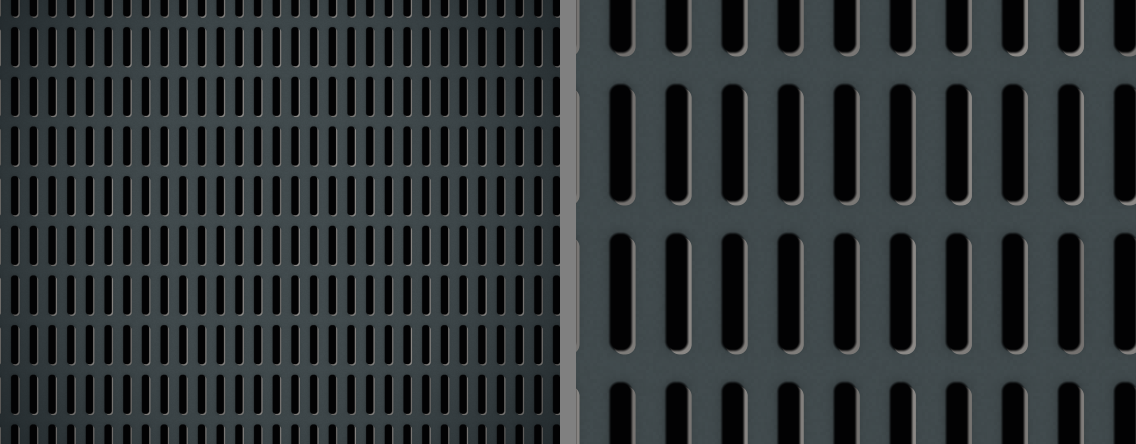
Left, the full canvas; right, a detail of the centre.
Write a Shadertoy shader that draws this texture.

```glsl
// Dark steel sheet punched with rows of upright rounded slots, lit rims and a soft vignette.
#define COLUMNS 29.97                    // slots across the canvas
#define ROWS 8.94                        // slots up the canvas
#define CELL_RATIO 2.664                 // cell height over cell width
#define FIRST_SLOT vec2(0.788, 0.0)      // centre of the lower left slot, in cells
#define SLOT_HALF vec2(0.197, 1.05)      // half size of a slot, in cell widths
#define RIM_SHIFT vec2(0.068, -0.066)    // offset of the lit rim
#define METAL_LIT vec3(0.255, 0.292, 0.303)
#define METAL_DIM vec3(0.130, 0.158, 0.170)
#define RIM_COLOR vec3(0.500, 0.490, 0.480)
#define HOLE_COLOR vec3(0.008, 0.009, 0.013)

float hash(vec2 p) {
    vec3 q = fract(p.xyx * 0.1031);
    q += dot(q, q.yzx + 33.33);
    return fract((q.x + q.y) * q.z);
}

float roundedBox(vec2 p, vec2 halfSize, float radius) {
    vec2 d = abs(p) - halfSize + radius;
    return length(max(d, 0.0)) + min(max(d.x, d.y), 0.0) - radius;
}

float coverage(float dist, float blur) {
    return 1.0 - smoothstep(-blur, blur, dist);
}

void mainImage(out vec4 fragColor, in vec2 fragCoord) {
    vec2 uv = fragCoord / iResolution.xy;
    float pixel = COLUMNS / iResolution.x;

    // Repeating cell, with the slot at its centre
    vec2 grid = uv * vec2(COLUMNS, ROWS) - FIRST_SLOT + 0.5;
    vec2 cell = floor(grid);
    vec2 p = (fract(grid) - 0.5) * vec2(1.0, CELL_RATIO);

    // Sheet: brightest in the middle, darker towards the sides and corners
    vec2 c = 2.0 * uv - 1.0;
    float falloff = smoothstep(0.0, 1.5, dot(c * c, vec2(0.85, 0.42)));
    vec3 color = mix(METAL_LIT, METAL_DIM, falloff);
    color *= 1.0 + 0.04 * (hash(floor(uv * vec2(512.0, 406.0))) - 0.5);

    // Faint shade on the metal around each slot
    float slot = roundedBox(p, SLOT_HALF, 0.17);
    color *= 1.0 - 0.16 * exp(-max(slot, 0.0) * 14.0);

    // Lit rim on the right and lower edge, varying a little per slot
    float rim = roundedBox(p - RIM_SHIFT, SLOT_HALF, 0.18);
    float rimLight = mix(1.0, 0.72, falloff) * (0.9 + 0.2 * hash(cell + 7.0));
    color = mix(color, RIM_COLOR * rimLight, coverage(rim, 0.6 * pixel));

    // Black opening
    color = mix(color, HOLE_COLOR, coverage(slot, max(0.75 * pixel, 0.035)));

    fragColor = vec4(color, 1.0);
}
```
